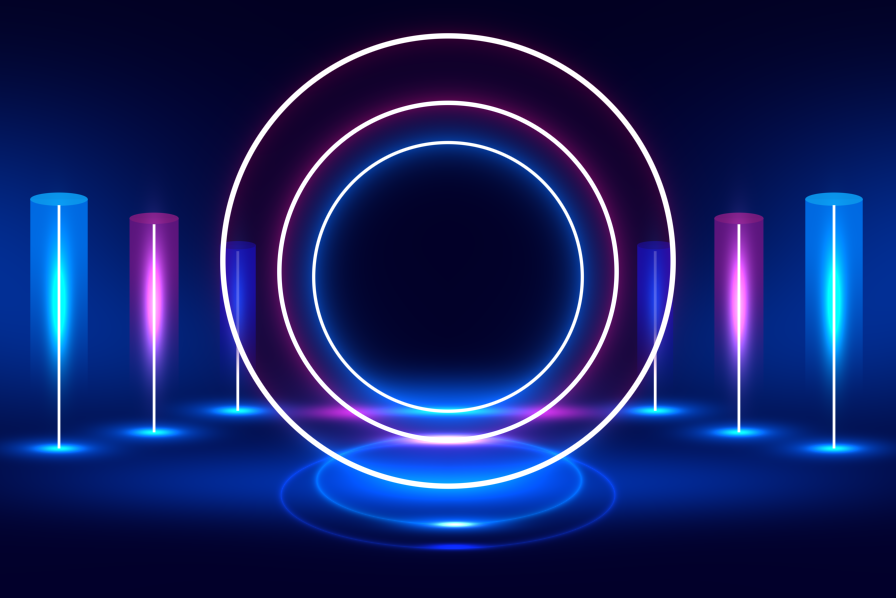
Give the GLSL for this background, as a Shadertoy shader.

```glsl
// Palette
const vec3 NIGHT = vec3(0.008, 0.0, 0.165);
const vec3 WALL_BLUE = vec3(0.0, 0.18, 0.41);
const vec3 FLOOR_BLUE = vec3(0.0, 0.19, 0.50);
const vec3 AZURE = vec3(0.0, 0.42, 0.95);
const vec3 CYAN = vec3(0.05, 0.75, 1.0);
const vec3 PINK = vec3(0.85, 0.08, 0.55);
const vec3 WHITE = vec3(1.0);

// Rings: centre height, radius, half stroke (canvas heights)
const vec3 RINGS[3] = vec3[3](vec3(0.5635, 0.3765, 0.0045),
    vec3(0.546, 0.282, 0.0037), vec3(0.537, 0.2246, 0.0027));
const vec3 RING_GLOW[3] = vec3[3](vec3(0.24, 0.0, 0.06),
    vec3(0.44, 0.01, 0.16), vec3(0.0, 0.29, 0.57));
const vec3 FOOT_GLOW[3] = vec3[3](vec3(0.0, 0.32, 0.60),
    vec3(0.35, 0.05, 0.45), vec3(0.0, 0.36, 0.70)); // ring bottoms
const vec2 GLOW_REACH[3] = vec2[3](vec2(0.026, 0.016),
    vec2(0.021, 0.024), vec2(0.025, 0.026)); // inside, outside

// Pillars: distance from axis, half width, top, base
const vec4 PILLARS[3] = vec4[3](vec4(0.648, 0.048, 0.667, 0.250),
    vec4(0.489, 0.041, 0.635, 0.277), vec4(0.349, 0.030, 0.590, 0.313));
const vec3 BODY[3] = vec3[3](vec3(0.0, 0.45, 0.94),
    vec3(0.40, 0.08, 0.50), vec3(0.01, 0.04, 0.62));
const vec3 CAP[3] = vec3[3](vec3(0.04, 0.58, 0.92),
    vec3(0.46, 0.10, 0.48), vec3(0.02, 0.03, 0.44));
const vec3 CORE[3] = vec3[3](vec3(0.0, 0.65, 0.65),
    vec3(0.75, 0.35, 0.75), vec3(0.0, 0.12, 0.20));
const float LINE_TOP[3] = float[3](1.0, 1.0, 0.2); // upper line strength
const float PILLAR_AXIS = -0.0025;
const float CORE_HEIGHT = 0.49;

// Soft elliptical spot of light
float spot(vec2 p, vec2 centre, vec2 size) {
    vec2 d = (p - centre) / size;
    return exp(-dot(d, d));
}

// Approximate signed distance to an ellipse
float ellipse(vec2 p, vec2 r) {
    float k = length(p / r);
    return k * (k - 1.0) / max(length(p / (r * r)), 0.001);
}

float cover(float d, float aa) {
    return smoothstep(aa, -aa, d);
}

vec3 room(vec2 p) {
    vec2 q = vec2(abs(p.x), p.y);
    vec3 col = NIGHT * mix(0.8, 1.0, smoothstep(1.0, 0.75, p.y));
    col += WALL_BLUE * 0.95 * spot(q, vec2(0.81, 0.57), vec2(0.36, 0.25));
    col += WALL_BLUE * 0.5 * spot(q, vec2(0.48, 0.41), vec2(0.33, 0.14));
    // Floor light
    col += FLOOR_BLUE * 0.7 * spot(q, vec2(0.35, 0.192), vec2(0.35, 0.058));
    col += FLOOR_BLUE * 0.65 * spot(p, vec2(0.0, 0.19), vec2(0.27, 0.075));
    return col;
}

vec3 addPillar(vec3 col, vec2 p, int i, float aa) {
    vec4 s = PILLARS[i];
    vec2 q = vec2(abs(p.x - PILLAR_AXIS) - s.x, p.y);
    vec2 capSize = vec2(s.y, s.y * 0.23);
    float cap = cover(ellipse(q - vec2(0.0, s.z), capSize), aa);
    float column = cover(abs(q.x) - s.y, aa) * cover(q.y - s.z, aa);
    float fade = smoothstep(0.33, s.z - 0.06, q.y);
    col = mix(col, BODY[i], column * fade * 0.88);
    col = mix(col, CAP[i], cap * 0.95);
    // Light around the tube
    col += CORE[i] * spot(q, vec2(0.0, CORE_HEIGHT), vec2(0.019, 0.10));
    col += CORE[i] * 0.7 * spot(q, vec2(0.0, CORE_HEIGHT), vec2(0.010, 0.055));
    // Pool at the foot
    col += AZURE * 0.6 * spot(q, vec2(0.0, s.w), vec2(0.085, 0.016));
    col += CYAN * 0.95 * spot(q, vec2(0.0, s.w), vec2(0.033, 0.006));
    float strength = mix(1.0, LINE_TOP[i], smoothstep(0.36, 0.46, q.y));
    float tube = cover(abs(q.x) - 0.0023, aa)
        * cover(q.y - s.z + 0.010, aa) * cover(s.w - q.y, aa);
    return mix(col, WHITE, tube * strength);
}

void mainImage(out vec4 fragColor, in vec2 fragCoord) {
    vec2 p = (fragCoord - vec2(0.5 * iResolution.x, 0.0)) / iResolution.y;
    float aa = 0.75 / iResolution.y;
    vec3 col = room(p);

    // Shade within the portal, clearing toward the floor
    float portal = length(p - vec2(0.0, RINGS[0].x)) - RINGS[0].y;
    float shade = cover(portal, 0.01) * smoothstep(0.25, 0.42, p.y);
    col = mix(col, NIGHT * 0.9, shade * 0.7);

    for (int i = 0; i < 3; i++) col = addPillar(col, p, i, aa);

    // Floor ripples
    float inner = ellipse(p - vec2(0.002, 0.197), vec2(0.221, 0.074));
    float outer = ellipse(p - vec2(0.0, 0.172), vec2(0.279, 0.089));
    col += FLOOR_BLUE * 0.25 * cover(inner, 0.012);
    col += vec3(0.0, 0.23, 0.32) * exp(-abs(inner) / 0.005);
    col += vec3(0.02, 0.09, 0.32) * exp(-abs(outer) / 0.004);

    // Reflected highlights
    col += AZURE * 0.45 * spot(p, vec2(0.0, 0.188), vec2(0.13, 0.025));
    col += AZURE * 0.6 * spot(p, vec2(0.01, 0.123), vec2(0.085, 0.013));
    col += WHITE * spot(p, vec2(0.012, 0.123), vec2(0.029, 0.004));
    col += vec3(0.03, 0.12, 0.8) * spot(p, vec2(0.01, 0.086), vec2(0.045, 0.005));
    col += PINK * 0.6 * spot(vec2(abs(p.x), p.y), vec2(0.17, 0.310), vec2(0.075, 0.012));
    col += AZURE * 0.5 * spot(p, vec2(0.0, 0.325), vec2(0.17, 0.045));
    col += CYAN * 0.8 * spot(p, vec2(0.0, 0.312), vec2(0.09, 0.007));
    col += PINK * 0.4 * spot(p, vec2(0.0, 0.264), vec2(0.11, 0.010));
    col += vec3(1.0, 0.85, 0.9) * spot(p, vec2(0.0, 0.264), vec2(0.06, 0.007));

    // Neon rings, halo first
    float foot = smoothstep(0.34, 0.20, p.y);
    for (int i = 0; i < 3; i++) {
        float d = length(p - vec2(0.0, RINGS[i].x)) - RINGS[i].y;
        float reach = d < 0.0 ? GLOW_REACH[i].x : GLOW_REACH[i].y;
        col += mix(RING_GLOW[i], FOOT_GLOW[i], foot) * exp(-abs(d) / reach) * 0.85;
        col = mix(col, WHITE, cover(abs(d) - RINGS[i].z, aa));
    }
    fragColor = vec4(clamp(col, 0.0, 1.0), 1.0);
}
```
